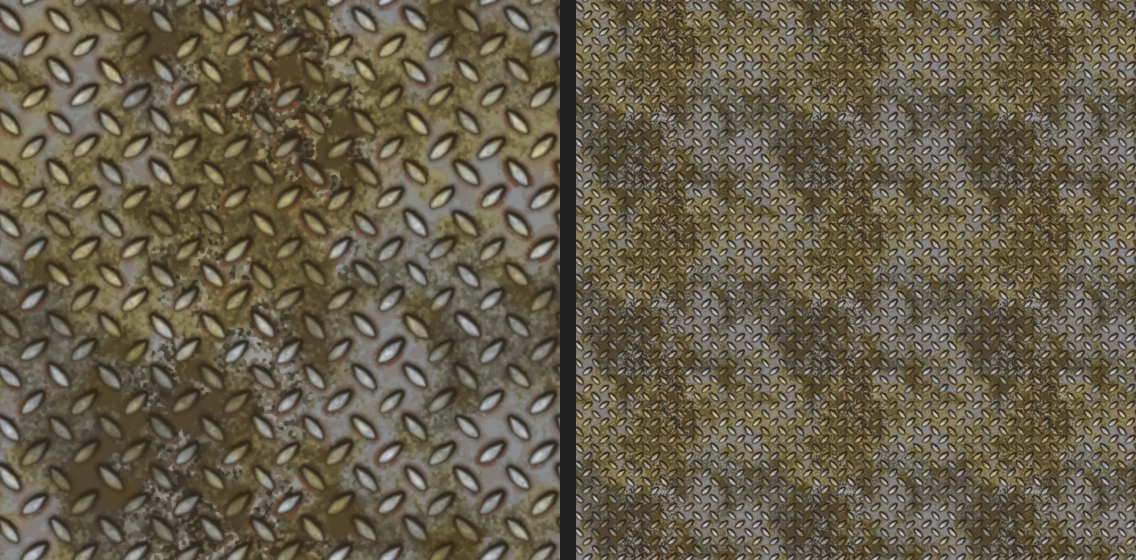
Left: one tile. Right: repeated 3 by 3.
Give the GLSL for this texture, as a WebGL 2 fragment shader.

```glsl
#version 300 es
precision highp float;

uniform vec2 u_resolution;
out vec4 outColor;

const float TAU = 6.2831853;
const float REPEATS = 11.0;                  // cells across and down
const vec2 FALLING_CENTER = vec2(0.17, 0.60); // lug leaning down to the right
const vec2 RISING_CENTER = vec2(0.67, 0.11);  // lug leaning up to the right
const float FALLING_ANGLE = -0.82;
const float RISING_ANGLE = 0.70;
const vec2 LUG_HALF = vec2(0.245, 0.070);    // half length and half width of the core
const float LUG_ROUND = 0.078;
const float JITTER = 0.05;
const vec2 LIGHT_DIR = vec2(-0.35, -0.94);

const vec3 PALE = vec3(0.67, 0.66, 0.59);
const vec3 STEEL = vec3(0.55, 0.54, 0.48);
const vec3 KHAKI = vec3(0.50, 0.475, 0.36);
const vec3 OLIVE = vec3(0.40, 0.38, 0.28);
const vec3 UMBER = vec3(0.31, 0.27, 0.19);
const vec3 SOOT = vec3(0.17, 0.14, 0.09);
const vec3 RUST = vec3(0.43, 0.28, 0.17);
const vec3 COOL_CAST = vec3(0.97, 1.0, 1.14);
const vec3 WARM_CAST = vec3(1.03, 1.0, 0.86);

vec3 hash3(vec2 p) {
    vec3 q = fract(p.xyx * vec3(0.1031, 0.1030, 0.0973));
    q += dot(q, q.yxz + 33.33);
    return fract((q.xxy + q.yzz) * q.zyx);
}

// Wrapping cellular noise, blended smoothly between cell values
float cellular(vec2 uv, float period, float seed) {
    vec2 p = uv * period;
    vec2 base = floor(p);
    float sum = 0.0, weights = 0.0;
    for (int j = -1; j <= 1; j++) {
        for (int i = -1; i <= 1; i++) {
            vec2 cell = base + vec2(i, j);
            vec3 h = hash3(mod(cell, period) + seed);
            vec2 delta = cell + h.xy - p;
            float w = exp(-5.0 * dot(delta, delta));
            sum += w * h.z;
            weights += w;
        }
    }
    return 0.5 + 1.15 * (sum / weights - 0.5);
}

// Signed distance to a pointed lens lying along x
float lensDistance(vec2 p, vec2 halfSize) {
    p = abs(p);
    float offset = (halfSize.x * halfSize.x - halfSize.y * halfSize.y) / (2.0 * halfSize.y);
    bool pastTip = (p.x - halfSize.x) * offset > p.y * halfSize.x;
    return pastTip ? length(p - vec2(halfSize.x, 0.0))
                   : length(p + vec2(0.0, offset)) - offset - halfSize.y;
}

// Lays one family of raised lugs over the ground colour
vec3 addLugs(vec3 color, vec2 uv, vec2 center, float angle, float seed,
             float rust, float tone, float grain) {
    vec2 grid = uv * REPEATS - center + 0.5;
    vec3 h = hash3(mod(floor(grid), REPEATS) + seed);
    vec3 wear = hash3(mod(floor(grid), REPEATS) + seed + 57.0);
    vec2 local = fract(grid) - 0.5 - (h.xy - 0.5) * JITTER;

    float a = angle + (h.z - 0.5) * 0.16;
    vec2 axis = vec2(cos(a), sin(a));
    vec2 p = vec2(dot(local, axis), dot(local, vec2(-axis.y, axis.x)));
    float d = lensDistance(p, LUG_HALF * (0.92 + 0.14 * wear.x)) - LUG_ROUND;
    d += 0.03 * (grain - 0.5);
    float lit = dot(local, LIGHT_DIR) / (length(local) + 0.06);

    // Broken rust stain and uneven contact shadow around the foot
    float outside = max(d, 0.0);
    float fade = smoothstep(0.15, 0.02, outside);
    float stain = rust * wear.y * smoothstep(0.25, 0.65, grain) * (0.8 + 0.4 * lit);
    color = mix(color, RUST, clamp(1.2 * stain * fade, 0.0, 0.8));
    float shadow = exp(-outside * 17.0) * fade * (0.58 - 0.34 * lit) * (0.75 + 0.5 * wear.x);
    color = mix(color, SOOT, clamp(shadow, 0.0, 0.92));

    // Worn domed top, dark along the side turned from the light
    float polish = 0.40 + 0.50 * wear.z + 1.1 * (tone - 0.5);
    vec3 top = mix(OLIVE, PALE, clamp(polish, 0.05, 1.0));
    top *= 0.97 + 0.34 * (grain - 0.5) + 0.12 * lit;
    float dome = smoothstep(0.0, -0.095, d - 0.028 * lit + 0.008);
    vec3 body = mix(mix(SOOT, UMBER, 0.5 + 0.5 * lit), top, dome);
    body *= 1.0 + 0.08 * smoothstep(0.07, 0.0, abs(p.y)) * smoothstep(0.25, 0.1, abs(p.x));
    float soft = 0.015 + 0.7 * REPEATS / u_resolution.y;
    return mix(color, body, smoothstep(soft, -soft, d));
}

void main() {
    vec2 uv = gl_FragCoord.xy / u_resolution;
    vec2 turn = uv * TAU;

    // Broad stains from layered sines, finer grime from cellular noise
    float band = 0.5 + 0.5 * cos(turn.x - 2.75 + 0.35 * sin(turn.y));
    float drift = sin(turn.y - 2.6) + 0.5 * sin(2.0 * turn.x + turn.y + 0.8);
    float blotch = cellular(uv, 8.0, 3.0);
    float patches = cellular(uv, 20.0, 41.0);
    float mottle = cellular(uv, 60.0, 19.0);
    float grit = cellular(uv, 150.0, 7.0);
    float grain = 0.45 * mottle + 0.55 * grit;

    float tone = 0.54 - 0.34 * (band - 0.5) + 0.08 * drift + 0.75 * (blotch - 0.5)
               + 0.42 * (patches - 0.5);
    float ground = tone + 0.26 * (mottle - 0.5) + 0.36 * (grit - 0.5);
    vec3 color = mix(UMBER, OLIVE, smoothstep(0.15, 0.52, ground));
    color = mix(color, KHAKI, smoothstep(0.46, 0.70, ground));
    color = mix(color, STEEL, smoothstep(0.62, 0.92, ground));

    float rust = smoothstep(0.36, 0.70, 0.6 * patches + 0.4 * blotch + 0.12 * cos(2.0 * turn.x));
    color = mix(color, RUST, 0.22 * rust * smoothstep(0.45, 0.8, mottle));

    // Flaked pale and dark grit gathered in the worn band
    float flaking = smoothstep(0.5, 0.95, band) * smoothstep(0.35, 0.65, patches);
    color = mix(color, PALE, 0.6 * flaking * smoothstep(0.56, 0.80, grain));
    color = mix(color, SOOT, 0.55 * flaking * smoothstep(0.46, 0.22, grain));

    color = addLugs(color, uv, FALLING_CENTER, FALLING_ANGLE, 11.0, rust, tone, grain);
    color = addLugs(color, uv, RISING_CENTER, RISING_ANGLE, 83.0, rust, tone, grain);

    // Patches of cool bare metal and warm tarnish
    float hue = 0.5 + 0.24 * sin(turn.y + 0.6 * sin(turn.x)) + 0.9 * (patches - 0.5)
              - 0.3 * (band - 0.5);
    color *= mix(WARM_CAST, COOL_CAST, smoothstep(0.15, 0.85, hue));
    outColor = vec4(color, 1.0);
}
```
